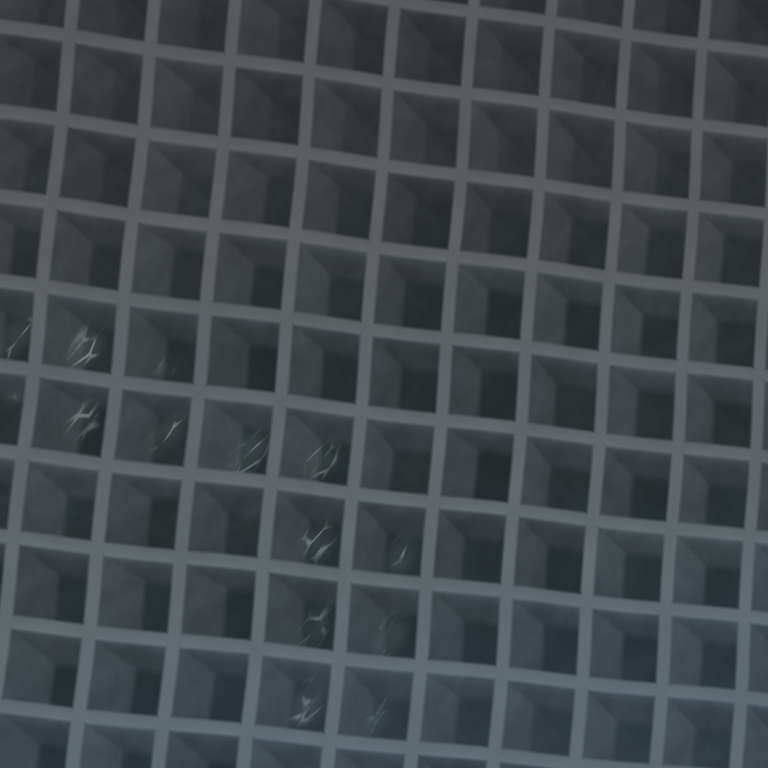
A WebGL 1 fragment shader for this pattern:

```glsl
precision highp float;
// Tilted grey lattice of square pockets with shaded walls, dark floors and a trail of glinting shards.
uniform vec2 u_resolution;

const float BAR_HALF = 0.083;   // half bar width, in cells
const vec3 BAR = vec3(0.365, 0.390, 0.400);
const vec3 SIDE_WALL = vec3(0.243, 0.267, 0.276);
const vec3 TOP_WALL = vec3(0.200, 0.222, 0.231);
const vec3 FLOOR = vec3(0.138, 0.168, 0.174);
const vec3 GLINT = vec3(0.50, 0.53, 0.53);

float hash(vec2 p) {
  return fract(sin(dot(p, vec2(127.1, 311.7))) * 4375.85);
}

float layeredSines(vec2 p) {
  float sum = 0.0, gain = 0.5;
  for (int i = 0; i < 4; i++) {
    sum += gain * sin(p.x + 1.7 * sin(p.y)) * cos(p.y + 0.8 * p.x);
    p = mat2(1.5, 1.1, -1.1, 1.5) * p + 2.3;
    gain *= 0.6;
  }
  return sum;
}

// Gap between the two nearest cell points: zero on the borders.
float cellularGap(vec2 p) {
  vec2 base = floor(p);
  float near = 9.0, next = 9.0;
  for (int j = -1; j <= 1; j++) {
    for (int i = -1; i <= 1; i++) {
      vec2 id = base + vec2(float(i), float(j));
      float d = length(id + vec2(hash(id), hash(id + 41.3)) - p);
      next = min(next, max(near, d));
      near = min(near, d);
    }
  }
  return next - near;
}

float segmentDistance(vec2 p, vec2 a, vec2 b) {
  vec2 ab = b - a;
  return length(p - a - ab * clamp(dot(p - a, ab) / dot(ab, ab), 0.0, 1.0));
}

float step01(float edge, float x, float soft) {
  return smoothstep(edge - soft, edge + soft, x);
}

// Canvas position (y down) to lattice coordinates, with slight perspective.
vec2 latticeCoords(vec2 p) {
  float u = -0.90 + 9.29 * p.x + 0.43 * p.x * p.x + 1.055 * p.y - 0.469 * p.x * p.y;
  float v = 0.69 - 1.343 * p.x + 9.032 * p.y + 0.457 * p.x * p.y;
  return vec2(u, v) + 0.012 * sin(vec2(v, u) * 2.1 + vec2(0.4, 1.9));
}

// Inside of one pocket; w runs 0..1 across it, y down.
vec3 pocket(vec2 w, vec2 id, vec2 p, float soft) {
  float rnd = hash(id);
  float left = mix(0.62, 0.44, smoothstep(0.1, 0.7, p.x)) + 0.12 * (rnd - 0.5);
  float top = 0.36 + 0.14 * (hash(id + 7.7) - 0.5);
  float contrast = mix(0.35, 1.0, smoothstep(0.15, 0.42, p.y)) * (0.7 + 0.3 * rnd);
  contrast *= 1.0 - 0.45 * smoothstep(0.7, 1.0, p.y) * smoothstep(0.25, 0.5, p.x);

  vec3 side = SIDE_WALL * (1.05 - 0.12 * w.x - 0.08 * w.y);
  vec3 under = TOP_WALL * (1.0 + 0.35 * exp(-12.0 * max(w.y, 0.0)));
  vec3 col = mix(under, side, step01(w.x * top / left, w.y, soft * 1.5));
  float floorMask = step01(left, w.x, soft * 2.0) * step01(top, w.y, soft * 3.0);
  return mix(col, FLOOR, floorMask * contrast);
}

// Strength of the crumpled shards lying in the pockets along a bent trail.
float shards(vec2 w, vec2 id, vec2 p) {
  vec2 bend = vec2(0.50, 0.74);
  float trail = min(segmentDistance(p, vec2(0.0, 0.45), vec2(0.27, 0.55)),
                    segmentDistance(p, vec2(0.27, 0.55), bend));
  trail = min(trail, segmentDistance(p, bend, vec2(0.40, 1.0)));
  float present = 1.0 - smoothstep(0.05, 0.10, trail + 0.03 * hash(id + 3.1));
  vec2 offset = w - vec2(0.70, 0.66) - 0.16 * (vec2(hash(id + 1.3), hash(id + 5.9)) - 0.5);
  offset.x += 0.35 * offset.y;
  float blob = 1.0 - smoothstep(0.12, 0.40, length(offset * vec2(1.25, 0.85)));
  vec2 q = mat2(5.0, 2.2, 2.0, 3.2) * w + id * 9.0;
  float crease = 1.0 - smoothstep(0.02, 0.22, cellularGap(q));
  float patchy = smoothstep(-0.25, 0.45, layeredSines(q * 1.3));
  return present * blob * (0.16 + 0.75 * crease * patchy);
}

void main() {
  vec2 p = gl_FragCoord.xy / u_resolution;
  p.y = 1.0 - p.y;
  vec2 lattice = latticeCoords(p);
  vec2 id = floor(lattice);
  vec2 f = lattice - id;
  float soft = 0.022 + 5.0 / u_resolution.y;

  // Pocket walls, floor and debris
  vec2 w = (f - BAR_HALF) / (1.0 - 2.0 * BAR_HALF);
  vec3 col = pocket(w, id, p, soft);
  col = mix(col, GLINT, shards(w, id, p));
  col *= 1.0 + 0.09 * layeredSines(lattice * 5.0) + 0.10 * (hash(id + 19.0) - 0.5);

  // Bars, thinner toward the upper right
  vec2 toBar = min(f, 1.0 - f);
  float barHalf = BAR_HALF - 0.012 * p.x * (1.0 - p.y);
  vec2 bars = 1.0 - smoothstep(vec2(barHalf - soft), vec2(barHalf + soft), toBar);
  float across = fract(lattice.y + 0.5) - 0.5;
  vec3 barCol = BAR * (1.0 + 0.035 * layeredSines(lattice * 2.3));
  barCol *= 1.0 + 0.6 * across * bars.y * (1.0 - bars.x);
  col = mix(col, barCol, max(bars.x, bars.y));

  // Warm dim light above, cool haze below
  col *= mix(vec3(0.95, 0.90, 0.89), vec3(1.02, 1.04, 1.05), smoothstep(0.0, 0.75, p.y));
  col += vec3(0.0, 0.012, 0.03) * smoothstep(0.7, 1.05, p.y + 0.15 * p.x);
  gl_FragColor = vec4(col, 1.0);
}
```
